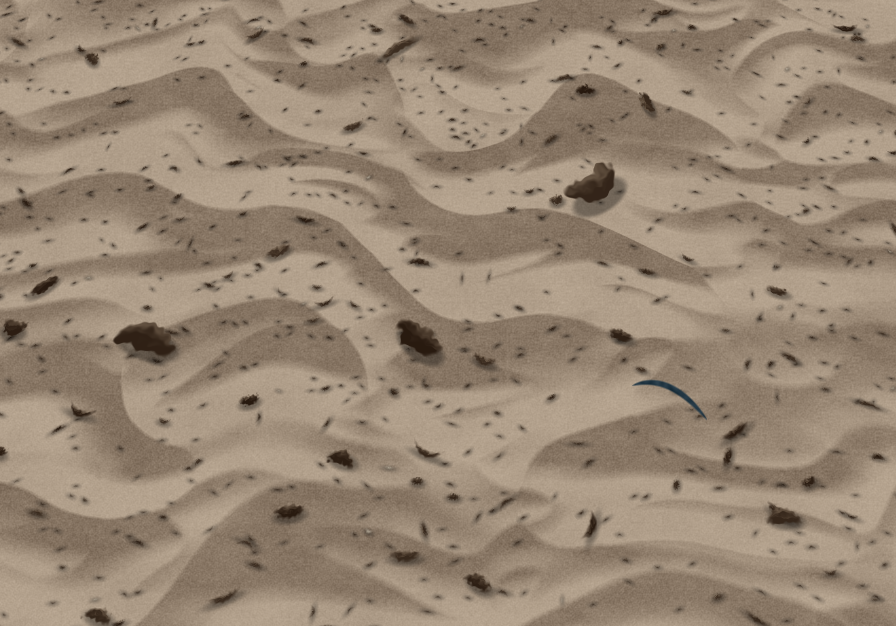
This texture is drawn by a Shadertoy shader. Its source:

```glsl
#define LIT_SAND vec3(0.695, 0.625, 0.545)
#define SHADED_SAND vec3(0.525, 0.455, 0.385)
#define DARK_WOOD vec3(0.15, 0.095, 0.055)
#define PALE_WOOD vec3(0.42, 0.35, 0.28)
#define SHELL vec3(0.80, 0.76, 0.69)
#define TEAL vec3(0.13, 0.21, 0.26)
#define DUNE_FREQ vec2(2.0, 5.2)
#define GRAIN_FREQ 330.0
#define GRAIN_AMOUNT 0.055
#define SOFTNESS 0.0028

float hash(vec2 p) {
    return fract(sin(dot(p, vec2(127.1, 311.7))) * 43758.5453);
}

vec2 hash2(vec2 p) {
    return vec2(hash(p), hash(p + 57.3));
}

// Gradient noise, roughly -0.5 to 0.5
float corner(vec2 cell, vec2 offset) {
    return dot(hash2(cell) * 2.0 - 1.0, offset);
}

float noise(vec2 p) {
    vec2 i = floor(p), f = p - i;
    vec2 u = f * f * f * (f * (f * 6.0 - 15.0) + 10.0);
    vec2 e = vec2(1.0, 0.0);
    return mix(mix(corner(i, f), corner(i + e, f - e), u.x),
               mix(corner(i + e.yx, f - e.yx), corner(i + 1.0, f - 1.0), u.x), u.y);
}

float fbm(vec2 p) {
    float sum = 0.0, amp = 1.0;
    for (int i = 0; i < 4; i++) {
        sum += amp * noise(p);
        p = mat2(1.6, 1.2, -1.2, 1.6) * p + 11.7;
        amp *= 0.55;
    }
    return sum;
}

// Wind-blown ridges with creased crests
float duneHeight(vec2 p) {
    vec2 q = p * DUNE_FREQ + 3.7;
    q += 0.55 * vec2(noise(p * 3.1), noise(p * 3.7 + 19.0));
    return -abs(noise(q)) * 1.15 - 0.35 * abs(noise(q * 2.1 + 8.3))
         + 0.3 * noise(q * 0.6 + 31.0);
}

vec3 sandColor(vec2 p, vec2 uv) {
    const float stepY = 0.012;
    float slope = (duneHeight(p + vec2(0.0, stepY)) - duneHeight(p)) / stepY;
    float light = clamp(0.57 - 0.19 * slope, 0.0, 1.0);
    light += 0.22 * fbm(p * vec2(5.0, 9.0));
    float clumps = fbm(p * vec2(24.0, 34.0));
    light += clumps * mix(0.25, 0.09, clamp(light, 0.0, 1.0));
    vec3 col = mix(SHADED_SAND, LIT_SAND, clamp(light, -0.2, 1.08));
    // Fine grains, stronger in the shade
    float grain = noise(uv * GRAIN_FREQ) + 0.6 * noise(uv * GRAIN_FREQ * 0.45 + 5.0);
    return col + GRAIN_AMOUNT * grain * mix(1.5, 0.9, clamp(light, 0.0, 1.0));
}

// Scattered bits: one per cell, ragged, bent, lying mostly level
void scatter(inout vec3 col, vec2 p, float freq, float density, float slender) {
    vec2 g = p * freq;
    vec2 home = floor(g);
    float soft = SOFTNESS * freq;
    for (int k = 0; k < 9; k++) {
        vec2 cell = home + vec2(k % 3 - 1, k / 3 - 1);
        vec2 seed = cell + freq * 3.17;
        float cluster = 1.0 + 1.3 * noise(cell / freq * 4.0);
        if (hash(seed + 4.1) > density * cluster) continue;
        vec2 d = g - cell - mix(vec2(0.12), vec2(0.88), hash2(seed));
        if (dot(d, d) > 0.25) continue;

        float size = hash(seed + 9.2);
        float halfLength = mix(0.06, 0.19, size * size);
        float halfWidth = halfLength * mix(slender, 0.62, pow(hash(seed + 2.6), 2.0));
        float angle = (hash(seed + 6.4) - 0.5) * 1.3;
        if (hash(seed + 1.9) > 0.9) angle += 1.2;
        float c = cos(angle), s = sin(angle);
        mat2 turn = mat2(c, -s, s, c);
        vec2 shade = turn * (d + vec2(-0.2, 0.7) * halfWidth);
        d = turn * d;
        float bend = (hash(seed + 7.7) - 0.5) * 0.9 * d.x * d.x / halfLength;
        float ragged = noise(d / halfLength * 3.2 + seed) * 0.75;
        d.y += bend + ragged * halfWidth;
        d.x += ragged * halfLength * 0.4;

        // Ground shadow, then the lit body
        float shadowDist = (length(shade / vec2(halfLength, halfWidth)) - 1.0) * halfWidth;
        col *= 1.0 - 0.35 * (1.0 - smoothstep(-soft, soft * 2.0, shadowDist));
        float bodyDist = (length(d / vec2(halfLength, halfWidth)) - 1.0) * halfWidth;
        float fibre = noise(d / halfWidth * vec2(0.9, 2.6) + seed);
        float upper = smoothstep(-0.3, 1.1, d.y / halfWidth + fibre);
        float kind = hash(seed + 3.3);
        vec3 tint = mix(DARK_WOOD, PALE_WOOD, clamp(upper * 0.75 + kind * 0.35, 0.0, 1.0));
        if (kind > 0.95 && freq > 6.0) tint = SHELL - 0.15 * (1.0 - upper);
        col = mix(col, tint, 1.0 - smoothstep(-soft, soft * 0.6, bodyDist));
    }
}

// Curved strip of plastic
void plasticStrip(inout vec3 col, vec2 uv) {
    float t = (uv.x - 1.01) / 0.12;
    float curve = 0.384 + 0.045 * t - 0.1 * t * t;
    float steep = (0.045 - 0.2 * t) / 0.12;
    float dist = abs(uv.y - curve) / sqrt(1.0 + steep * steep);
    float width = 0.0055 * sqrt(max(4.0 * t * (1.0 - t), 0.0));
    float mask = 1.0 - smoothstep(width - SOFTNESS, width + SOFTNESS * 0.4, dist);
    col = mix(col, TEAL + 0.12 * noise(uv * 90.0), mask * step(abs(t - 0.5), 0.5));
}

void mainImage(out vec4 fragColor, in vec2 fragCoord) {
    vec2 uv = fragCoord / iResolution.y;
    // Ground recedes towards the top
    float depth = 1.3 - 0.6 * uv.y;
    vec2 ground = vec2((uv.x - 0.715) / depth, -log(depth) / 0.6) + 2.0;

    vec3 col = sandColor(ground, uv);
    scatter(col, ground, 46.0, 0.16, 0.45);
    scatter(col, ground, 21.0, 0.32, 0.35);
    scatter(col, ground, 8.5, 0.48, 0.24);
    scatter(col, ground, 3.4, 0.70, 0.20);
    plasticStrip(col, uv);
    fragColor = vec4(clamp(col, 0.0, 1.0), 1.0);
}
```
